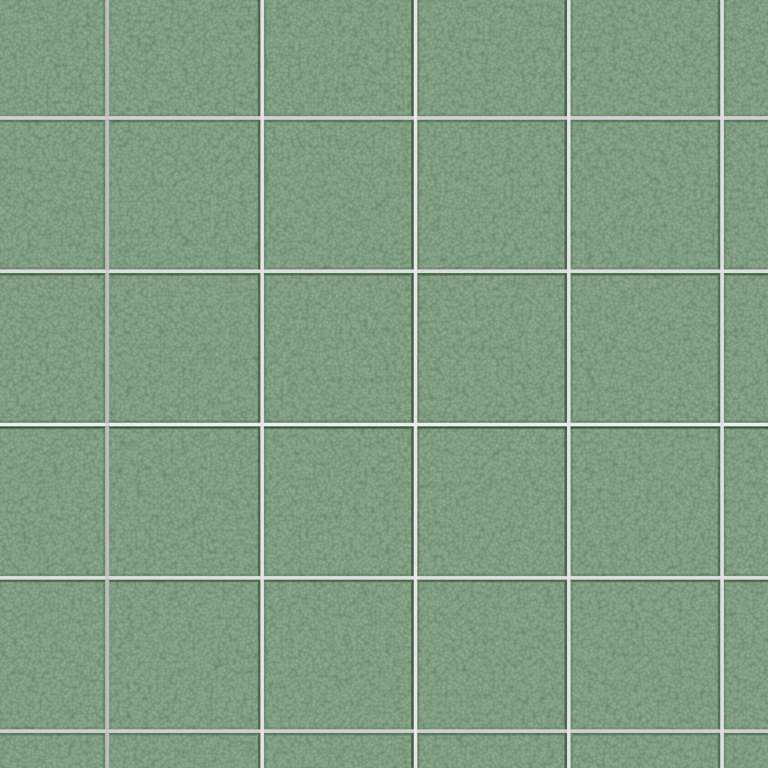
Write a Shadertoy shader that draws this texture.

```glsl
const vec3 TILE_DARK = vec3(0.40, 0.525, 0.41);
const vec3 TILE_LIGHT = vec3(0.555, 0.665, 0.565);
const vec3 SHADOW = vec3(0.17, 0.31, 0.19);
const float PITCH = 0.1996;
const vec2 FIRST_LINE = vec2(0.1418, 0.048);
const float HALF_WIDTH = 0.0023;

vec2 hash2(vec2 p) {
    vec3 q = fract(p.xyx * vec3(0.1031, 0.1030, 0.0973));
    q += dot(q, q.yzx + 33.33);
    return fract((q.xx + q.yz) * q.zy);
}

// Distance to the nearest scattered point
float cellular(vec2 p) {
    vec2 cell = floor(p);
    vec2 local = fract(p);
    float nearest = 2.0;
    for (int y = -1; y <= 1; y++) {
        for (int x = -1; x <= 1; x++) {
            vec2 offset = vec2(x, y);
            vec2 delta = offset + hash2(cell + offset) - local;
            nearest = min(nearest, dot(delta, delta));
        }
    }
    return sqrt(nearest);
}

// Fine speckle with a slightly coarser mottling
float grain(vec2 p) {
    float fine = cellular(p * 210.0);
    float coarse = cellular(p * 95.0 + 17.0);
    return clamp(1.12 - 0.75 * fine - 0.38 * coarse, 0.0, 1.0);
}

float lineIndex(float position, float first) {
    return floor((position - first) / PITCH + 0.5);
}

float band(float d, float halfWidth, float blur) {
    return 1.0 - smoothstep(halfWidth - blur, halfWidth + blur, abs(d));
}

// Dark edge before the line, with a fainter one after it
float edgeShadow(float d, float blur) {
    float before = band(d + 0.0036, 0.0018, blur);
    float after = band(d - 0.0036, 0.0015, blur);
    return max(before, 0.35 * after);
}

void mainImage(out vec4 fragColor, in vec2 fragCoord) {
    vec2 uv = fragCoord / iResolution.xy;
    float pixel = 1.0 / min(iResolution.x, iResolution.y);
    float blur = 0.7 * pixel;
    float softBlur = max(0.0014, pixel);

    // Signed distances to the nearest upright and level lines
    vec2 index = vec2(lineIndex(uv.x, FIRST_LINE.x), lineIndex(uv.y, FIRST_LINE.y));
    float faded = 1.0 - step(0.5, abs(index.x));
    vec2 d = uv - FIRST_LINE - index * PITCH;
    d.x += 0.0022 * faded;

    // Lines lose brightness and shadow away from the middle one
    vec2 wear = abs(index - 2.0) * 0.5;
    vec2 tone = vec2(0.91, 0.93) - vec2(0.03, 0.11) * wear;
    tone.x -= 0.14 * faded;
    vec2 depth = vec2(0.85, 0.85) - vec2(0.25, 0.40) * wear;
    depth.x -= 0.30 * faded;

    // Speckled tile
    vec3 color = mix(TILE_DARK, TILE_LIGHT, grain(uv));

    // Shadowed edges
    float shadowX = depth.x * edgeShadow(d.x, softBlur);
    float shadowY = depth.y * edgeShadow(d.y, softBlur);
    color = mix(color, SHADOW, max(shadowX, shadowY));

    // Pale grid lines
    float upright = band(d.x, HALF_WIDTH + 0.0003 * faded, blur);
    float level = band(d.y, HALF_WIDTH, blur);
    color = mix(color, vec3(tone.y), level);
    color = mix(color, vec3(tone.x), upright * (1.0 - 0.5 * level * faded));

    fragColor = vec4(color, 1.0);
}
```
